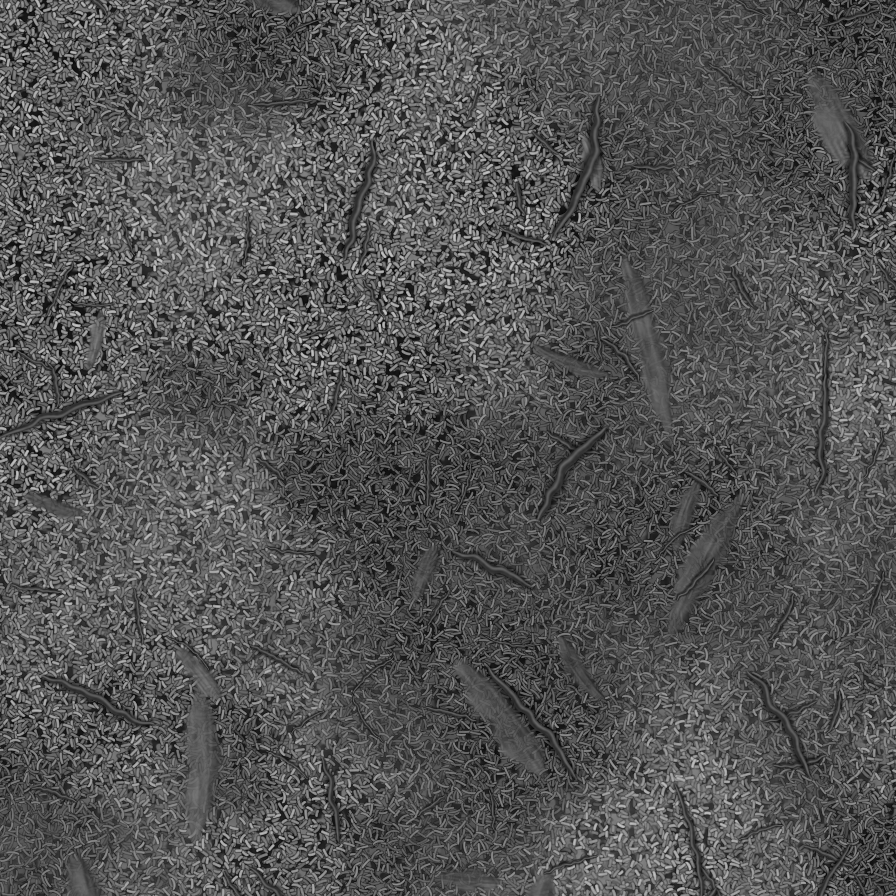
Write a WebGL 1 fragment shader that draws this texture.

```glsl
precision highp float;
uniform vec2 u_resolution;

float hash1(vec2 p) {
  vec3 q = fract(p.xyx * vec3(0.1031, 0.1030, 0.0973));
  q += dot(q, q.yzx + 33.33);
  return fract((q.x + q.y) * q.z);
}

vec3 hash3(vec2 p) {
  vec3 q = fract(p.xyx * vec3(0.1031, 0.1030, 0.0973));
  q += dot(q, q.yxz + 33.33);
  return fract((q.xxy + q.yzz) * q.zyx);
}

float noise(vec2 p) {
  vec2 i = floor(p), f = fract(p);
  f = f * f * (3.0 - 2.0 * f);
  return mix(mix(hash1(i), hash1(i + vec2(1.0, 0.0)), f.x),
             mix(hash1(i + vec2(0.0, 1.0)), hash1(i + 1.0), f.x), f.y);
}

float fbm(vec2 p) {
  float sum = 0.0, weight = 0.5;
  for (int i = 0; i < 4; i++) {
    sum += weight * noise(p);
    p = p * 2.03 + 17.3;
    weight *= 0.5;
  }
  return sum / 0.9375;
}

vec2 rotate(vec2 p, float angle) {
  float c = cos(angle), s = sin(angle);
  return vec2(c * p.x + s * p.y, c * p.y - s * p.x);
}

// Coordinates along and across a bent stroke
vec2 strokeFrame(vec2 p, float angle, float bend) {
  vec2 q = rotate(p, angle);
  q.y += bend * q.x * q.x;
  return q;
}

// Scattered short rounded fibres, each with a dark contact shadow
float fibres(float shade, vec2 uv, float freq, float seed, float halfLen,
             float radius, float tone, float shadow) {
  vec2 p = rotate(uv * freq, seed) + seed * 13.0 + 40.0;
  vec2 cell = floor(p);
  float soft = max(radius * 0.45, 0.6 * freq / u_resolution.y);
  for (int j = -1; j <= 1; j++) {
    for (int i = -1; i <= 1; i++) {
      vec2 id = cell + vec2(float(i), float(j));
      vec3 rnd = hash3(id + seed * 7.0);
      vec3 look = hash3(id + seed * 7.0 + 91.7);
      vec2 q = strokeFrame(p - id - rnd.xy, rnd.z * 6.2832, look.x - 0.5);
      float len = halfLen * mix(0.45, 1.0, look.y);
      float d = length(vec2(max(abs(q.x) - len, 0.0), q.y));
      shade *= 1.0 - shadow * (1.0 - smoothstep(radius, radius * 2.0, d));
      float body = tone * mix(0.8, 1.2, look.z) * (1.06 - 0.2 * d / radius);
      shade = mix(shade, body, 1.0 - smoothstep(radius - soft, radius + soft, d));
    }
  }
  return shade;
}

// Broad, softly streaked leaf blades
float blades(float shade, vec2 uv, float freq, float seed, float chance) {
  vec2 p = uv * freq + seed;
  vec2 cell = floor(p);
  for (int j = -1; j <= 1; j++) {
    for (int i = -1; i <= 1; i++) {
      vec2 id = cell + vec2(float(i), float(j));
      vec3 rnd = hash3(id + seed * 3.0);
      vec3 look = hash3(id + seed * 3.0 + 57.1);
      vec2 q = strokeFrame(p - id - rnd.xy, -1.05 + (rnd.z - 0.5) * 2.0, look.x - 0.5);
      float along = q.x / mix(0.25, 0.55, look.y);
      float width = mix(0.06, 0.12, look.z) * max(1.0 - along * along, 0.0) + 0.001;
      float ragged = noise(q * 14.0 + id * 5.0) - 0.5;
      float across = q.y / width + ragged * 0.6;
      float cover = (1.0 - smoothstep(0.6, 1.15, abs(across)))
                  * (1.0 - smoothstep(0.75, 1.0, abs(along))) * step(rnd.x * 0.5 + look.y * 0.5, chance);
      float streak = noise(vec2(q.x * 9.0, q.y * 75.0) + id * 3.0) - 0.5;
      float body = mix(0.27, 0.42, look.x) + streak * 0.13 + ragged * 0.08
                 - 0.13 * smoothstep(0.1, 1.0, across);
      shade = mix(shade, body, cover * (0.82 + ragged * 0.3));
    }
  }
  return shade;
}

// Long thin tapering twigs with a pale ridge and dark sides
float twigs(float shade, vec2 uv, float freq, float seed, float radius, float chance) {
  vec2 p = rotate(uv * freq, seed) + seed * 5.0 + 20.0;
  vec2 cell = floor(p);
  float soft = 0.7 * freq / u_resolution.y;
  for (int j = -1; j <= 1; j++) {
    for (int i = -1; i <= 1; i++) {
      vec2 id = cell + vec2(float(i), float(j));
      vec3 rnd = hash3(id + seed * 11.0);
      vec3 look = hash3(id + seed * 11.0 + 23.9);
      vec2 q = strokeFrame(p - id - rnd.xy, rnd.z * 6.2832, (look.x - 0.5) * 0.9);
      q.y += (noise(q.xx * 9.0 + id) - 0.5) * 0.04;
      float along = q.x / mix(0.25, 0.48, look.y);
      float width = radius * sqrt(max(1.0 - along * along, 0.0)) * mix(0.6, 1.3, look.x);
      float present = step(look.z, chance) * (1.0 - smoothstep(0.9, 1.0, abs(along)));
      float d = abs(q.y);
      shade *= 1.0 - 0.5 * present * (1.0 - smoothstep(width, width * 2.4 + soft, d));
      float ridge = 1.0 - smoothstep(0.0, width * 0.6 + soft, abs(q.y - width * 0.3));
      float body = 0.15 + 0.19 * ridge + 0.06 * noise(q * vec2(20.0, 90.0));
      shade = mix(shade, body, present * (1.0 - smoothstep(width - soft, width + soft, d)));
    }
  }
  return shade;
}

void main() {
  vec2 uv = gl_FragCoord.xy / u_resolution.y;

  // Pale crumbly patches against darker fibrous ones
  float pale = smoothstep(0.33, 0.67, fbm(uv * 4.5 + 3.7));
  float depth = smoothstep(0.3, 0.7, fbm(uv * 5.0 + 31.0));
  float gain = mix(0.8, 1.17, pale);
  float halfLen = mix(0.72, 0.4, pale);
  float radius = mix(0.13, 0.18, pale);
  float shadow = mix(0.22, 0.5, depth);

  // Porous ground below three layers of fibres
  float pores = smoothstep(0.3, 0.65, noise(uv * 180.0));
  float shade = mix(mix(0.22, 0.08, depth), 0.42 * gain, pores);
  shade = fibres(shade, uv, 88.0, 1.3, halfLen, radius, 0.38 * gain, shadow);
  shade = fibres(shade, uv, 98.0, 2.6, halfLen, radius, 0.45 * gain, shadow);
  shade = fibres(shade, uv, 106.0, 4.1, halfLen, radius, 0.52 * gain, shadow);

  // Larger debris
  shade = blades(shade, uv, 4.0, 6.3, 0.5);
  shade = blades(shade, uv, 7.0, 12.7, 0.33);
  shade = twigs(shade, uv, 13.0, 2.2, 0.025, 0.4);
  shade = twigs(shade, uv, 5.0, 0.7, 0.02, 0.6);

  shade += (noise(uv * 300.0) - 0.5) * 0.04;
  gl_FragColor = vec4(vec3(clamp(shade, 0.0, 1.0)), 1.0);
}
```
